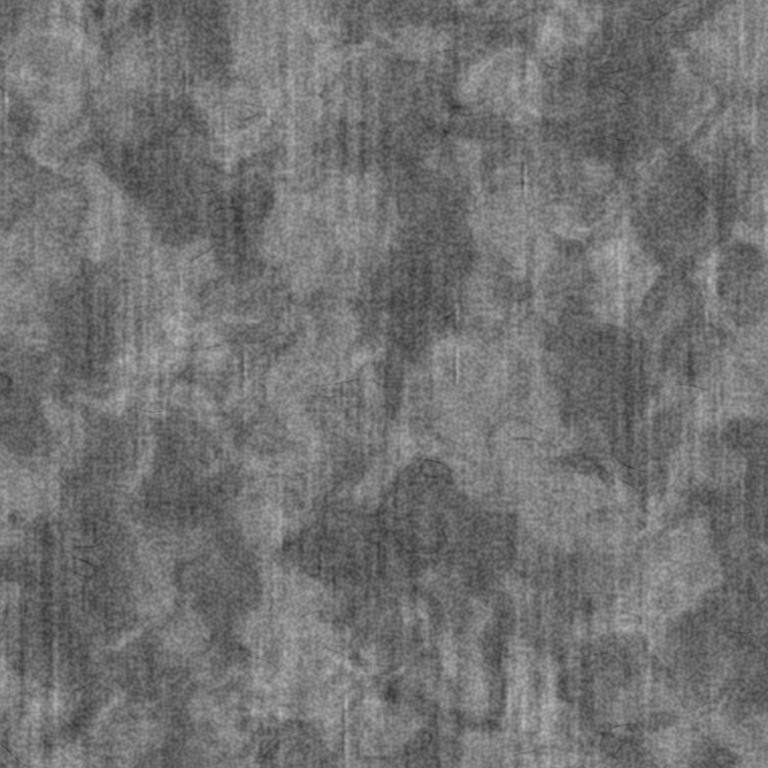
A three.js fragment shader for this texture:

```glsl
// Weathered grey concrete: lobed blotches, vertical streaks, scratches and fine grain.
varying vec2 vUv;

const float BASE_TONE = 0.448;
const vec2 BLOTCH_SCALE = vec2(6.5, 5.2);
const float BLOTCH_SOFT = 0.085;     // tonal drift inside the blotches
const float BLOTCH_EDGE = 0.085;     // step between dark and pale areas
const float MOTTLE_SCALE = 27.0;
const float MOTTLE_AMOUNT = 0.085;
const float RELIEF_AMOUNT = 0.10;
const vec2 STREAK_SCALE = vec2(75.0, 5.0);
const float STREAK_AMOUNT = 0.085;
const float CRACK_AMOUNT = 0.075;
const float GRAIN_SCALE = 190.0;
const float GRAIN_AMOUNT = 0.12;
const int SCRATCH_COUNT = 34;
const float SCRATCH_WIDTH = 0.0024;
const float SCRATCH_AMOUNT = 0.15;
const float TONE_MIN = 0.17;
const float TONE_MAX = 0.80;
const mat2 OCTAVE_TURN = mat2(0.8, 0.6, -0.6, 0.8);

vec2 hash2(vec2 p) {
  vec3 q = fract(p.xyx * vec3(0.1031, 0.1030, 0.0973));
  q += dot(q, q.yzx + 33.33);
  return fract((q.xx + q.yz) * q.zy);
}

vec2 gradient(vec2 cell) {
  float angle = 6.28318 * hash2(cell + 71.0).x;
  return vec2(cos(angle), sin(angle));
}

// Gradient noise, about -0.7 to 0.7
float noise(vec2 p) {
  vec2 i = floor(p);
  vec2 f = p - i;
  vec2 u = f * f * f * (f * (f * 6.0 - 15.0) + 10.0);
  float a = dot(gradient(i), f);
  float b = dot(gradient(i + vec2(1.0, 0.0)), f - vec2(1.0, 0.0));
  float c = dot(gradient(i + vec2(0.0, 1.0)), f - vec2(0.0, 1.0));
  float d = dot(gradient(i + 1.0), f - 1.0);
  return mix(mix(a, b, u.x), mix(c, d, u.x), u.y);
}

float fbm(vec2 p, float gain) {
  float sum = 0.0;
  float amplitude = 1.0;
  for (int i = 0; i < 5; i++) {
    sum += amplitude * noise(p);
    p = OCTAVE_TURN * p * 2.03 + 17.3;
    amplitude *= gain;
  }
  return sum;
}

float mottle(vec2 p) {
  return noise(p) + 0.6 * noise(OCTAVE_TURN * p * 2.1 + 5.7);
}

// Thin broken vertical scratches, lit on one side and dark on the other
float scratches(vec2 uv) {
  float sum = 0.0;
  for (int i = 0; i < SCRATCH_COUNT; i++) {
    float id = float(i);
    vec2 center = hash2(vec2(id, 3.0));
    vec2 shape = hash2(vec2(id, 19.0));
    float halfLength = mix(0.025, 0.13, shape.x);
    float strength = mix(0.25, 1.0, shape.y * shape.y);
    float d = (uv.x - center.x) / SCRATCH_WIDTH;
    float along = 1.0 - smoothstep(0.5, 1.0, abs(uv.y - center.y) / halfLength);
    float broken = smoothstep(-0.35, 0.3, noise(vec2(id * 7.3, uv.y * 24.0)));
    float side = shape.y > 0.45 ? 1.0 : -1.0;
    float profile = exp(-d * d) - 0.75 * exp(-(d + 2.0) * (d + 2.0));
    sum += side * strength * along * broken * profile;
  }
  return sum;
}

void main() {
  vec2 uv = vUv;

  // Large ragged patches
  vec2 warp = vec2(noise(uv * 13.0 + 4.1), noise(uv * 13.0 + 38.6));
  float blotch = fbm(uv * BLOTCH_SCALE + 0.35 * warp + 11.0, 0.62);
  float pale = smoothstep(-0.22, 0.24, blotch);
  float tone = BASE_TONE + BLOTCH_SOFT * blotch + BLOTCH_EDGE * (pale - 0.5);

  // Small lumps with shaded rims, strongest in the rough pale areas
  vec2 lump = uv * MOTTLE_SCALE + warp;
  float height = mottle(lump);
  float rough = smoothstep(-0.25, 0.35, noise(uv * 5.0 + 61.0)) * mix(0.5, 1.0, pale);
  tone += MOTTLE_AMOUNT * height * mix(0.45, 1.2, rough);
  tone += RELIEF_AMOUNT * rough * (height - mottle(lump + vec2(-0.08, 0.16)));

  // Vertical runs in wide and narrow bands
  float streak = noise(uv * STREAK_SCALE + 23.0) + 0.6 * noise(uv * STREAK_SCALE * vec2(2.1, 2.6));
  float streakArea = smoothstep(-0.3, 0.4, noise(uv * vec2(9.0, 3.0) + 83.0));
  tone += STREAK_AMOUNT * streak * mix(0.4, 1.5, streakArea);
  tone += SCRATCH_AMOUNT * scratches(uv);

  // Short dark cracks, mostly level
  float ridge = abs(noise(uv * vec2(11.0, 24.0) + 0.7 * warp + 47.0));
  float crackArea = smoothstep(0.12, 0.42, noise(uv * vec2(13.0, 17.0) + 29.0));
  tone -= CRACK_AMOUNT * crackArea * (1.0 - smoothstep(0.0, 0.07, ridge));

  // Fine grain
  float grain = noise(uv * GRAIN_SCALE) + 0.6 * noise(uv * GRAIN_SCALE * vec2(0.4, 0.62) + 9.0);
  tone += GRAIN_AMOUNT * grain;

  gl_FragColor = vec4(vec3(clamp(tone, TONE_MIN, TONE_MAX)), 1.0);
}
```
